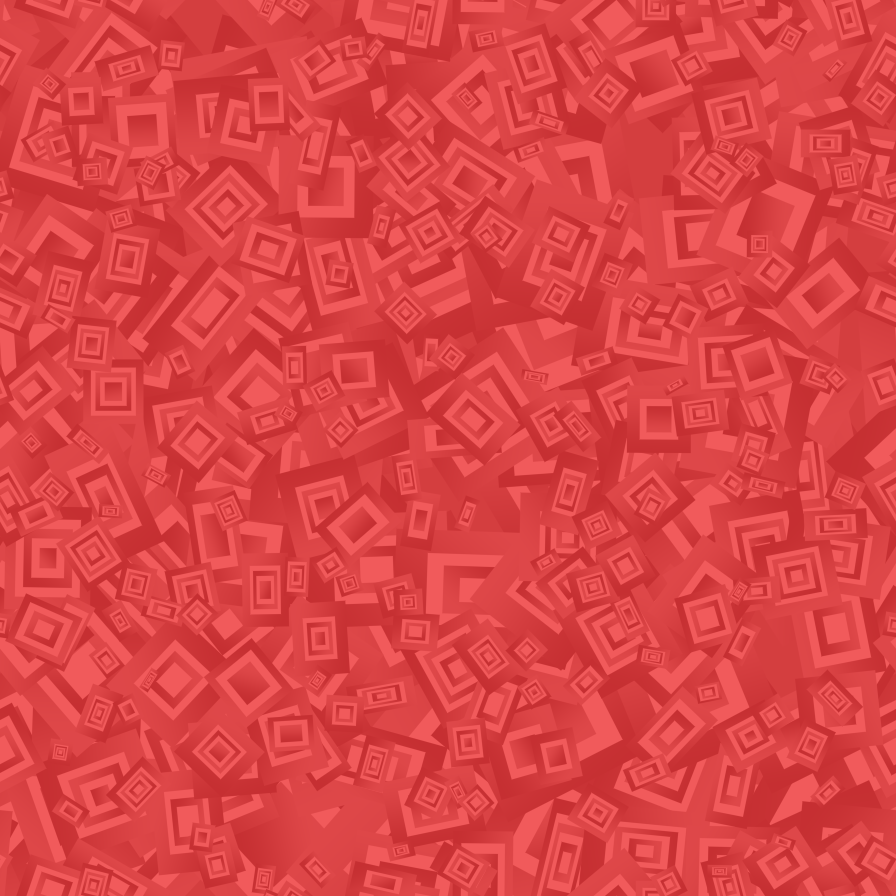
Give the GLSL for this pattern, as a Shadertoy shader.

```glsl
// Scattered, rotated rectangles with nested frames, piled up from large to small.
// Every layer is a jittered, wrapping grid holding one rectangle per cell; each
// rectangle alternates shaded bands (linear gradients) with flat light bands.

const vec3 DARK  = vec3(0.775, 0.185, 0.195);
const vec3 MID   = vec3(0.872, 0.280, 0.285);
const vec3 LIGHT = vec3(0.945, 0.353, 0.357);

const int   LAYERS      = 10;
const int   MAX_BANDS   = 6;
const float GRID        = 6.0;                // cells per canvas side
const float LARGEST     = 0.112;              // half length of the biggest rectangle
const float SMALLEST    = 0.015;              // half length of the smallest one
const float SLIMMEST    = 0.38;               // lowest width to length ratio
const vec2  INSET_RANGE = vec2(0.57, 0.78);   // scale of the first light frame
const vec2  STEP_RANGE  = vec2(2.3, 5.4);     // frame steps down to the centre
const float TAU         = 6.2831853;

// Four random values in 0..1 for a cell, a layer and a seed
vec4 hash4(vec2 cell, float seed) {
    vec4 q = fract(vec4(cell.xyx, seed) * vec4(0.1031, 0.1030, 0.0973, 0.1099) + 0.137);
    q += dot(q, q.wzxy + 33.33);
    q = fract((q.xxyz + q.yzzw) * q.zywx);
    q += dot(q, q.wzxy + 19.19);
    return fract((q.xxyz + q.yzzw) * q.zywx);
}

vec2 direction(float turn) {
    return vec2(cos(TAU * turn), sin(TAU * turn));
}

float boxDistance(vec2 p, vec2 halfSize) {
    vec2 d = abs(p) - halfSize;
    return max(d.x, d.y);
}

float coverage(float dist, float pixel) {
    return 1.0 - smoothstep(-0.7 * pixel, 0.7 * pixel, dist);
}

// Linear gradient across a band; q runs from -1 to 1 over the band
vec3 shade(vec2 q, vec2 dir) {
    return mix(DARK, MID, smoothstep(-1.2, 1.1, dot(q, dir)));
}

// Paints one framed rectangle over the colour below
vec3 paintFrames(vec3 below, vec2 p, vec2 halfSize, vec4 rnd, float pixel) {
    if (boxDistance(p, halfSize) > pixel) return below;

    float inset = mix(INSET_RANGE.x, INSET_RANGE.y, rnd.x);
    float steps = mix(STEP_RANGE.x, STEP_RANGE.y, rnd.y);
    vec2 dir = direction(rnd.z);
    vec3 col = below;

    for (int k = 0; k < MAX_BANDS; k++) {
        float band = float(k);
        if (band > floor(steps)) break;
        float scale = k == 0 ? 1.0 : inset * (1.0 - (band - 1.0) / steps);
        vec2 size = halfSize * scale;
        // Gradients turn round from one shaded band to the next
        float flip = mod(band, 4.0) < 1.0 ? 1.0 : -1.0;
        vec3 paint = k % 2 == 1 ? LIGHT : shade(p / size, dir * flip);
        col = mix(col, paint, coverage(boxDistance(p, size), pixel));
    }
    return col;
}

// Paints all rectangles of one layer that can reach this point
vec3 paintLayer(vec3 col, vec2 uv, float layer, float pixel) {
    float depth = layer / float(LAYERS - 1);
    float baseSize = LARGEST * pow(SMALLEST / LARGEST, depth);
    vec2 home = floor(uv * GRID);

    for (int j = -1; j <= 1; j++) {
        for (int i = -1; i <= 1; i++) {
            vec2 cell = home + vec2(i, j);
            vec2 id = mod(cell, GRID) + 1.0;
            vec4 place = hash4(id, layer * 2.0 + 1.0);
            vec4 style = hash4(id + 17.0, layer * 2.0 + 2.0);

            vec2 p = uv - (cell + place.xy) / GRID;
            vec2 axis = direction(place.z);
            p = vec2(dot(p, axis), dot(p, vec2(-axis.y, axis.x)));

            float len = baseSize * mix(0.85, 1.04, style.w);
            float ratio = mix(0.95, SLIMMEST, place.w * place.w);
            col = paintFrames(col, p, len * vec2(1.0, ratio), style, pixel);
        }
    }
    return col;
}

void mainImage(out vec4 fragColor, in vec2 fragCoord) {
    float pixel = 1.0 / min(iResolution.x, iResolution.y);
    vec2 uv = fragCoord * pixel;

    vec3 col = mix(DARK, MID, 0.6);
    for (int n = 0; n < LAYERS; n++) {
        col = paintLayer(col, uv, float(n), pixel);
    }
    fragColor = vec4(col, 1.0);
}
```
